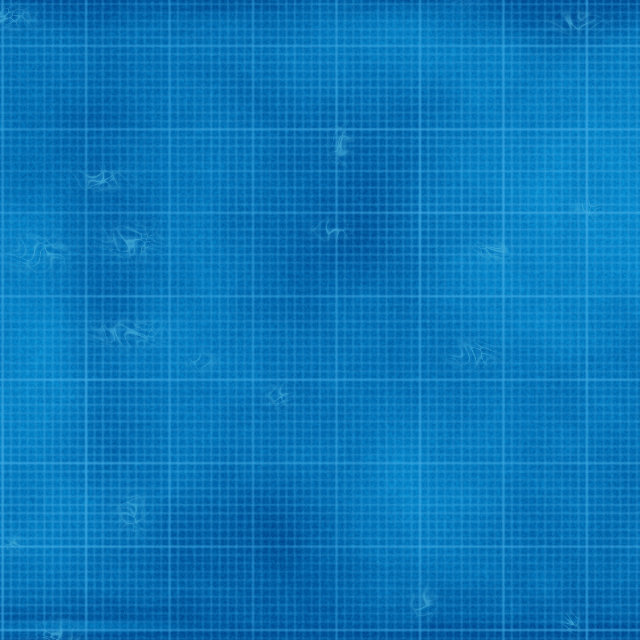
A WebGL 1 fragment shader for this pattern:

```glsl
precision highp float;
uniform vec2 u_resolution;

float hash(vec2 p) {
  p = fract(p * vec2(0.1031, 0.1137));
  p += dot(p, p.yx + 33.33);
  return fract((p.x + p.y) * p.x * 97.3);
}

vec2 hash2(vec2 p) {
  return vec2(hash(p + 3.7), hash(p + 61.3));
}

// Distances to the nearest and second nearest scattered points
vec2 cellular(vec2 p) {
  vec2 cell = floor(p), nearest = vec2(8.0);
  for (int j = -1; j <= 1; j++) {
    for (int i = -1; i <= 1; i++) {
      vec2 id = cell + vec2(float(i), float(j));
      float d = length(id + hash2(id) - p);
      nearest.y = min(nearest.y, max(nearest.x, d));
      nearest.x = min(nearest.x, d);
    }
  }
  return nearest;
}

// Layered, rotated sines, roughly -1 to 1
float clouds(vec2 p) {
  float sum = 0.0, amp = 0.5;
  for (int i = 0; i < 6; i++) {
    p = mat2(0.8, 0.6, -0.6, 0.8) * p * 1.7 + 1.9;
    p += 0.6 * sin(p.yx * 0.8 + 0.7);
    sum += amp * sin(p.x) * cos(p.y);
    amp *= 0.68;
  }
  return sum;
}

float patchAt(vec2 p, vec2 center, vec2 radius) {
  vec2 q = (p - center) / radius;
  return exp(-dot(q, q));
}

// Soft ruled lines along both axes, each with its own strength
vec2 ruled(vec2 p, float period, float halfWidth, float variation) {
  vec2 id = floor(p / period + 0.5);
  vec2 d = abs(p - id * period);
  vec2 strength = 1.0 - variation * vec2(hash(vec2(id.x, 5.0)), hash(vec2(9.0, id.y)));
  float blur = 0.4 / u_resolution.y;
  return strength * (1.0 - smoothstep(vec2(0.0), vec2(halfWidth + blur), d));
}

// Wispy rubbed marks, scattered sparsely
float scuffs(vec2 p) {
  vec2 cell = floor(p * 7.0);
  float mask = 0.0;
  for (int j = -1; j <= 1; j++) {
    for (int i = -1; i <= 1; i++) {
      vec2 id = cell + vec2(float(i), float(j));
      vec2 center = (id + hash2(id + 17.0)) / 7.0;
      vec2 radius = vec2(0.012) + vec2(0.04, 0.018) * hash2(id + 41.0);
      mask += step(0.65, hash(id + 83.0)) * patchAt(p, center, radius);
    }
  }
  vec2 warped = p + 0.012 * sin(p.yx * 75.0 + 3.0 * sin(p * 41.0));
  vec2 f = cellular(mat2(38.0, 22.0, -38.0, 50.0) * warped);
  float wisps = 1.0 - smoothstep(0.0, 0.22, f.y - f.x);
  return min(mask, 1.0) * (0.7 * wisps + 0.35 * smoothstep(0.2, 0.7, f.x));
}

void main() {
  vec2 p = gl_FragCoord.xy / u_resolution;

  // Uneven ink: broad clouds plus lighter and darker regions
  float mottling = clouds(p * 2.6 + 4.0);
  vec2 q = p + 0.025 * vec2(clouds(p * 6.0), clouds(p * 6.0 + 8.0));
  float tone = 0.52 + 0.28 * mottling + 0.17 * clouds(p * 11.0);
  tone += 0.40 * patchAt(q, vec2(0.95, 0.62), vec2(0.2, 0.22));
  tone += 0.42 * patchAt(q, vec2(0.65, 0.94), vec2(0.2, 0.08));
  tone += 0.42 * patchAt(q, vec2(0.03, 0.50), vec2(0.1, 0.25));
  tone += 0.28 * patchAt(q, vec2(0.64, 0.22), vec2(0.14, 0.2));
  tone += 0.28 * patchAt(q, vec2(0.29, 0.52), vec2(0.1, 0.2));
  tone -= 0.50 * patchAt(q, vec2(0.57, 0.7), vec2(0.13, 0.17));
  tone -= 0.32 * patchAt(q, vec2(0.17, 0.48), vec2(0.07, 0.3));
  tone -= 0.40 * patchAt(q, vec2(0.36, 0.18), vec2(0.14, 0.1));
  tone -= 0.45 * patchAt(q, vec2(0.88, 0.97), vec2(0.13, 0.045));

  // Worn top and bottom margins with horizontal streaks
  float streak = 0.5 + 0.5 * clouds(p * vec2(7.0, 40.0));
  float margin = exp(-p.y * 20.0) + 0.7 * exp((p.y - 1.0) * 38.0);
  tone -= margin * (0.35 + 0.9 * streak);
  tone += 1.5 * patchAt(p, vec2(0.12, 0.02), vec2(0.2, 0.009)) * streak;

  // Paper tooth
  vec2 tooth = cellular(p * 190.0);
  tone = clamp(tone, -0.15, 1.2);
  tone += 0.42 * (tooth.x - 0.45) + 0.26 * (hash(floor(p * 512.0)) - 0.5);
  vec3 color = mix(vec3(-0.01, 0.345, 0.62), vec3(0.02, 0.515, 0.78), tone);

  // Ten fine divisions to each heavy square
  vec2 grid = p - vec2(0.0042, 0.0155);
  vec2 fine = ruled(grid, 0.01304, 0.0031, 0.4);
  vec2 middle = ruled(grid, 0.0652, 0.0028, 0.4);
  vec2 heavy = ruled(grid, 0.1304, 0.0032, 0.25);
  float fade = 0.9 + 0.3 * mottling;
  vec2 ink = fade * max(max(0.36 * fine, 0.42 * middle), 0.72 * heavy);
  float coverage = 1.0 - (1.0 - ink.x) * (1.0 - ink.y);
  color = mix(color, vec3(0.25, 0.67, 0.89), coverage);

  color = mix(color, vec3(0.30, 0.71, 0.87), 0.7 * scuffs(p));
  gl_FragColor = vec4(clamp(color, 0.0, 1.0), 1.0);
}
```
